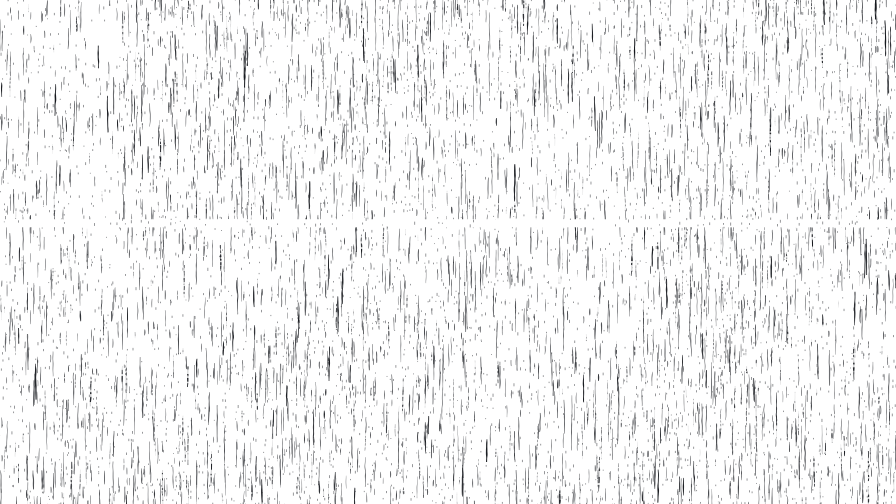
Reproduce this texture procedurally as a WebGL 1 fragment shader.

```glsl
precision highp float;
// Fine vertical ink scratches and specks on white paper, like dry rain or brushed grain.
// Jittered grid layers each hold one tapered hairline per cell; slow noise varies the
// density, and box-filtered coverage keeps the hairlines smooth at any size.

uniform vec2 u_resolution;

float hash(vec2 p) {
  vec3 q = fract(vec3(p.xyx) * vec3(0.1031, 0.1030, 0.0973));
  q += dot(q, q.yzx + 33.33);
  return fract((q.x + q.y) * q.z);
}

float noise(vec2 p) {
  vec2 i = floor(p);
  vec2 f = fract(p);
  f = f * f * (3.0 - 2.0 * f);
  float low = mix(hash(i), hash(i + vec2(1.0, 0.0)), f.x);
  float high = mix(hash(i + vec2(0.0, 1.0)), hash(i + vec2(1.0, 1.0)), f.x);
  return mix(low, high, f.y);
}

// Share of a pixel-wide box at distance d that lies inside [-halfSize, halfSize]
float coverage(float d, float halfSize, float pixel) {
  float right = min(d + 0.5 * pixel, halfSize);
  float left = max(d - 0.5 * pixel, -halfSize);
  return max(right - left, 0.0) / pixel;
}

// Fraction of cells that carry a mark, in tall uneven drifts
float density(vec2 p) {
  float broad = noise(p * vec2(5.0, 2.5) + 7.0);
  float fine = noise(p * vec2(17.0, 8.0) + 31.0);
  return 0.24 + 0.20 * broad + 0.28 * fine;
}

// One layer of long strokes, its columns slid by random amounts
float strokes(vec2 p, vec2 cell, float seed, float pixel) {
  p.x += cell.x * hash(vec2(seed, 3.0));
  float column = floor(p.x / cell.x);
  float slide = cell.y * hash(vec2(column, seed + 11.0));
  float row = floor((p.y + slide) / cell.y);
  vec2 id = vec2(column, row) + seed * 57.0 + 100.0;
  vec2 center = (vec2(column, row) + 0.5) * cell - vec2(0.0, slide);
  if (hash(id) > density(center)) return 0.0;

  float size = hash(id + 13.7);
  float weight = hash(id + 29.3);
  float halfLength = mix(0.006, 0.037, size * size);
  float halfWidth = mix(0.0006, 0.0016, pow(weight, 4.0) * mix(0.4, 1.0, size));
  center.x += (hash(id + 41.1) - 0.5) * 0.66 * cell.x;
  center.y += (hash(id + 53.9) - 0.5) * (cell.y - 2.0 * halfLength);

  // Slight lean, rough edge and softly tapered ends
  vec2 d = p - center;
  d.x += d.y * (hash(id + 67.3) - 0.5) * 0.05;
  d.x += (noise(vec2(d.y * 90.0, id.x)) - 0.5) * 0.001;
  float along = min(abs(d.y) / halfLength, 1.0);
  halfWidth *= (1.0 - 0.4 * along * along) * (0.65 + 0.6 * noise(vec2(d.y * 130.0, id.y)));

  // A part of the strokes is worn into dashes
  float worn = 0.8 * step(0.75, hash(id + 79.1));
  float dash = smoothstep(0.3, 0.6, noise(vec2(d.y * 260.0, id.x + 5.0)));
  float tone = mix(0.55, 1.0, hash(id + 83.7));
  return coverage(d.x, halfWidth, pixel) * coverage(d.y, halfLength, pixel)
    * tone * mix(1.0, dash, worn);
}

// One layer of tiny faint specks
float specks(vec2 p, vec2 cell, float seed, float pixel) {
  p += cell * vec2(hash(vec2(seed, 5.0)), hash(vec2(seed, 9.0)));
  vec2 index = floor(p / cell);
  vec2 id = index + seed * 71.0 + 300.0;
  if (hash(id) > 0.36 * density(index * cell)) return 0.0;
  vec2 jitter = vec2(hash(id + 17.3), hash(id + 37.9)) - 0.5;
  vec2 d = p - (index + 0.5 + 0.5 * jitter) * cell;
  float halfHeight = mix(0.0008, 0.0032, hash(id + 59.1));
  return 0.62 * coverage(d.x, 0.0007, pixel) * coverage(d.y, halfHeight, pixel);
}

void main() {
  float pixel = 1.0 / u_resolution.y;
  vec2 p = gl_FragCoord.xy * pixel;
  float paper = 1.0;

  // A narrow bare band interrupts the strokes
  float band = coverage(p.y - 0.557, 0.008, pixel);
  for (int i = 0; i < 7; i++) {
    float layer = float(i);
    vec2 cell = vec2(0.016 + 0.002 * layer, 0.085);
    paper *= 1.0 - strokes(p, cell, layer + 1.0, pixel) * (1.0 - band);
  }
  for (int i = 0; i < 2; i++) {
    paper *= 1.0 - specks(p, vec2(0.011, 0.013), float(i) + 1.0, pixel);
  }

  vec3 ink = vec3(0.07, 0.08, 0.10);
  gl_FragColor = vec4(mix(ink, vec3(1.0), paper), 1.0);
}
```
